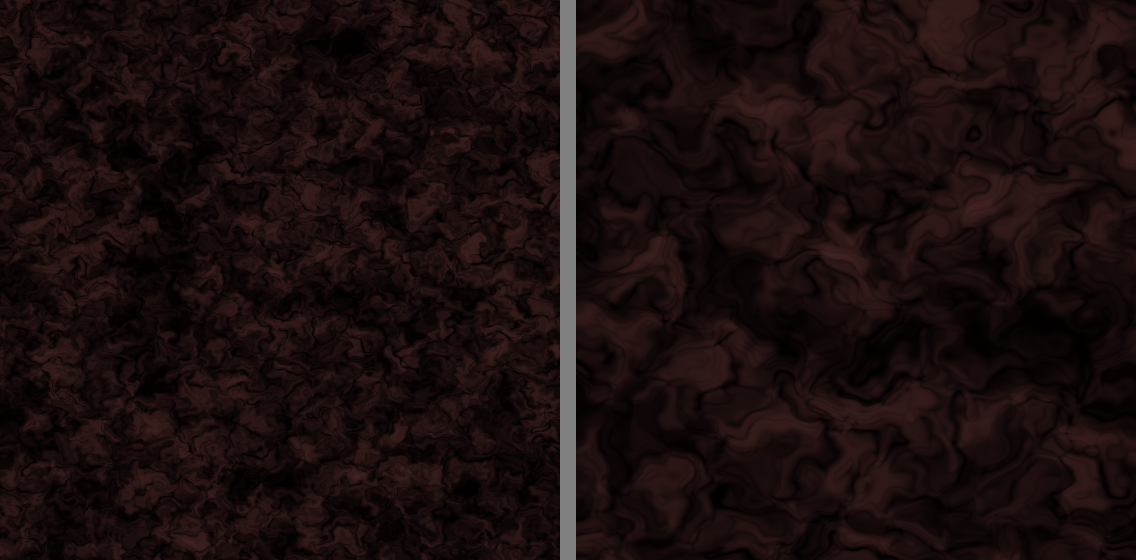
Left, the full canvas; right, a detail of the centre.
Give the GLSL for this texture, as a three.js fragment shader.

```glsl
// Dark, crumpled maroon earth: small soft flakes cut by wandering black creases.
// Gradient noise bends the plane, then folded octaves carve the creases and
// a fractal mottle decides which patches catch the light.

varying vec2 vUv;

// Unit gradient direction for a lattice cell
vec2 gradientAt(vec2 cell) {
  vec3 h = fract(cell.xyx * vec3(0.1031, 0.1030, 0.0973));
  h += dot(h, h.yzx + 33.33);
  float angle = 6.28318 * fract((h.x + h.y) * h.z);
  return vec2(cos(angle), sin(angle));
}

float gradientNoise(vec2 p) {
  vec2 cell = floor(p);
  vec2 f = fract(p);
  vec2 blend = f * f * f * (f * (f * 6.0 - 15.0) + 10.0);
  float a = dot(gradientAt(cell), f);
  float b = dot(gradientAt(cell + vec2(1.0, 0.0)), f - vec2(1.0, 0.0));
  float c = dot(gradientAt(cell + vec2(0.0, 1.0)), f - vec2(0.0, 1.0));
  float d = dot(gradientAt(cell + vec2(1.0, 1.0)), f - vec2(1.0, 1.0));
  return mix(mix(a, b, blend.x), mix(c, d, blend.x), blend.y);
}

// Doubles the frequency and turns the lattice between octaves
vec2 nextOctave(vec2 p) {
  return mat2(1.6, 1.2, -1.2, 1.6) * p + vec2(17.3, 41.7);
}

float fractalNoise(vec2 p) {
  float sum = 0.0;
  float amplitude = 1.0;
  for (int i = 0; i < 3; i++) {
    sum += amplitude * gradientNoise(p);
    p = nextOctave(p);
    amplitude *= 0.6;
  }
  return sum;
}

// 0 in the creases (where noise crosses zero), near 1 on the flakes
float creases(vec2 p) {
  float sum = 0.0;
  float total = 0.0;
  float amplitude = 1.0;
  for (int i = 0; i < 3; i++) {
    float n = gradientNoise(p);
    sum += amplitude * n * n / (n * n + 0.018);
    total += amplitude;
    p = nextOctave(p);
    amplitude *= 0.7;
  }
  return sum / total;
}

void main() {
  // Slight flattening makes the folds run more across than up
  vec2 p = vUv * vec2(1.0, 1.2) + 3.0;

  // Bend the plane so that the creases wander and curl
  vec2 warp = vec2(fractalNoise(p * 17.0), fractalNoise(p * 17.0 + 57.0));
  vec2 bent = p + 0.034 * warp;

  // Fine mottle over faint broad patches, darkened by the creases
  float mottle = fractalNoise(bent * 15.0 + 23.0) + 0.6 * gradientNoise(p * 5.0);
  float light = max(0.175 + 0.23 * mottle, 0.01);
  float tone = light * creases(bent * 19.0);

  // Roll off the brightest flakes, then tint from black to maroon
  tone = min(tone, 0.17 + 0.5 * max(tone - 0.17, 0.0));
  vec3 color = tone * vec3(1.0, 0.56, 0.53) + vec3(0.002, -0.005, -0.004);
  gl_FragColor = vec4(max(color, 0.0), 1.0);
}
```
